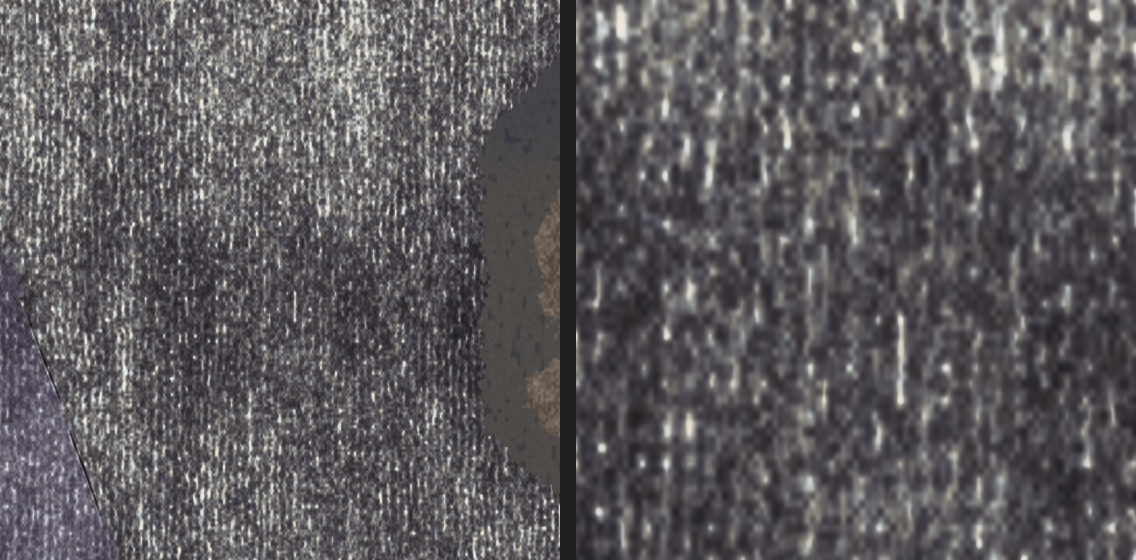
Left: the whole. Right: its middle third, enlarged.
This texture is drawn by a three.js fragment shader. Its source:

```glsl
// Worn grey surface with fine upright ridges broken into speckled grains.
// Log-brightness is summed from ridges, streaks, grains and broad shading,
// then a smooth strip, brown crusts and a violet film are laid over it.

varying vec2 vUv;

const float RIDGES = 72.0;
const float BASE_TONE = 0.365;
const float RIDGE_DEPTH = 0.19;
const float STREAK_DEPTH = 0.38;
const float GRAIN_DEPTH = 1.0;
const float FINE_DEPTH = 0.72;
const vec2 GRAIN_CELLS = vec2(150.0, 105.0);
const vec2 FINE_CELLS = vec2(270.0, 210.0);
const vec3 DARK_TINT = vec3(1.03, 0.96, 1.06);
const vec3 LIGHT_TINT = vec3(1.0, 1.0, 0.97);
const vec3 FILM_TINT = vec3(0.99, 0.96, 1.09);
const vec3 STRIP_WARM = vec3(0.305, 0.292, 0.28);
const vec3 STRIP_COOL = vec3(0.265, 0.265, 0.285);
const vec3 CRUST_BROWN = vec3(0.42, 0.365, 0.325);

float hash(vec2 p) {
  vec3 q = fract(vec3(p.xyx) * 0.1031);
  q += dot(q, q.yzx + 33.33);
  return fract((q.x + q.y) * q.z);
}

// Smooth value noise, centred on zero
float noise(vec2 p) {
  vec2 i = floor(p);
  vec2 f = fract(p);
  f = f * f * (3.0 - 2.0 * f);
  float low = mix(hash(i), hash(i + vec2(1.0, 0.0)), f.x);
  float high = mix(hash(i + vec2(0.0, 1.0)), hash(i + vec2(1.0)), f.x);
  return mix(low, high, f.y) - 0.5;
}

float fbm(vec2 p) {
  float sum = 0.0;
  float gain = 1.0;
  for (int i = 0; i < 4; i++) {
    sum += gain * noise(p);
    p = p * 2.03 + 17.3;
    gain *= 0.55;
  }
  return sum;
}

// Soft round spot of the given centre and radii
float spot(vec2 p, vec2 centre, vec2 radii) {
  vec2 d = (p - centre) / radii;
  return exp(-dot(d, d));
}

// Broad light and dark areas
float broadShade(vec2 p) {
  float shade = 0.3 * noise(p * vec2(9.0, 2.6) + 4.0) + 0.26 * fbm(p * vec2(22.0, 9.0));
  shade += 0.17 * smoothstep(0.5, 0.9, p.y);
  shade -= 0.27 * spot(p, vec2(0.58, 0.44), vec2(0.3, 0.19));
  shade -= 0.22 * spot(p, vec2(0.36, 0.46), vec2(0.06, 0.22));
  shade -= 0.17 * spot(p, vec2(0.16, 0.58), vec2(0.05, 0.2));
  shade += 0.28 * spot(p, vec2(0.225, 0.25), vec2(0.025, 0.25));
  shade += 0.15 * spot(p, vec2(0.62, 0.95), vec2(0.06, 0.25));
  return shade;
}

// Ridges and grains, as log-brightness
float ridgedGrain(vec2 p) {
  float x = p.x * RIDGES + 0.5 * noise(p * vec2(20.0, 14.0)) + 0.35 * noise(p * vec2(72.0, 60.0));
  float wave = cos(6.2832 * x);
  float strength = 1.0 + 1.1 * noise(p * vec2(14.0, 8.0) + 31.0);
  float tone = RIDGE_DEPTH * strength * wave;
  tone += STREAK_DEPTH * noise(vec2(x, p.y * 11.0));
  float grain = noise(p * GRAIN_CELLS + 7.0);
  tone += GRAIN_DEPTH * grain * (1.0 + 0.3 * wave);
  tone += FINE_DEPTH * noise(p * FINE_CELLS + 53.0);
  return tone + 0.5 * smoothstep(0.25, 0.5, grain) * smoothstep(-0.2, 1.0, wave);
}

void main() {
  vec2 p = vUv;
  float rough = fbm(p * 26.0 + 9.0);
  float fine = noise(p * FINE_CELLS * 0.8 + 90.0);

  // Boundaries of the smooth strip and of the film at lower left
  float stripEdge = 0.862 + max(0.0, p.y - 0.76) * 0.95 + max(0.0, 0.24 - p.y) * 1.05;
  float intoStrip = p.x - stripEdge - 0.018 * rough - 0.02 * noise(p * 110.0);
  float filmSide = p.x - 0.205 + 0.355 * p.y - 0.008 * noise(vec2(p.y * 14.0, 2.0));
  float film = 1.0 - smoothstep(-0.012, 0.012, filmSide + 0.02 * rough);

  // Ridged ground
  float rim = exp(-max(-intoStrip, 0.0) / 0.035) + 0.6 * spot(p, vec2(0.98, 0.92), vec2(0.06, 0.07));
  float tone = ridgedGrain(p) * mix(1.0, 0.68, film) + broadShade(p) - 0.36 * rim;
  float level = 0.055 + (BASE_TONE - 0.055) * exp(1.1 * tone);
  level = min(level, 0.62 + 0.3 * (1.0 - exp(-max(level - 0.62, 0.0) / 0.3)));
  vec3 color = level * mix(DARK_TINT, LIGHT_TINT, smoothstep(0.24, 0.52, level));
  color *= 1.0 + vec3(0.07, 0.0, -0.07) * noise(p * vec2(120.0, 95.0) + 140.0);
  color *= mix(vec3(1.0), FILM_TINT, film);

  // Thin scratch along the film boundary
  float reach = smoothstep(0.04, 0.12, p.y) * (1.0 - smoothstep(0.3, 0.54, p.y));
  reach *= smoothstep(-0.2, 0.15, noise(vec2(p.y * 24.0, 6.0)));
  color *= 1.0 - 0.6 * reach * (1.0 - smoothstep(0.0008, 0.003, abs(filmSide)));
  color += 0.14 * reach * (1.0 - smoothstep(0.0, 0.002, abs(filmSide + 0.004)));

  // Smooth strip with faint dark flecks
  vec3 strip = mix(STRIP_WARM, STRIP_COOL, smoothstep(0.6, 0.85, p.y + 0.1 * rough));
  float fleck = smoothstep(0.22, 0.42, noise(p * vec2(95.0, 60.0) + 70.0));
  strip += vec3(-0.06, -0.05, -0.025) * fleck + 0.025 * fine;
  color = mix(color, strip, smoothstep(-0.004, 0.006, intoStrip));

  // Ragged brown crusts
  float crust = max(spot(p, vec2(1.02, 0.54), vec2(0.075, 0.14)), spot(p, vec2(1.0, 0.29), vec2(0.07, 0.07)));
  crust = smoothstep(0.42, 0.52, crust + 0.32 * rough + 0.15 * noise(p * 120.0));
  vec3 brown = CRUST_BROWN * (1.0 + 0.3 * rough + 0.45 * fine);
  color = mix(color, brown, 0.9 * crust);

  gl_FragColor = vec4(clamp(color, 0.0, 1.0), 1.0);
}
```
